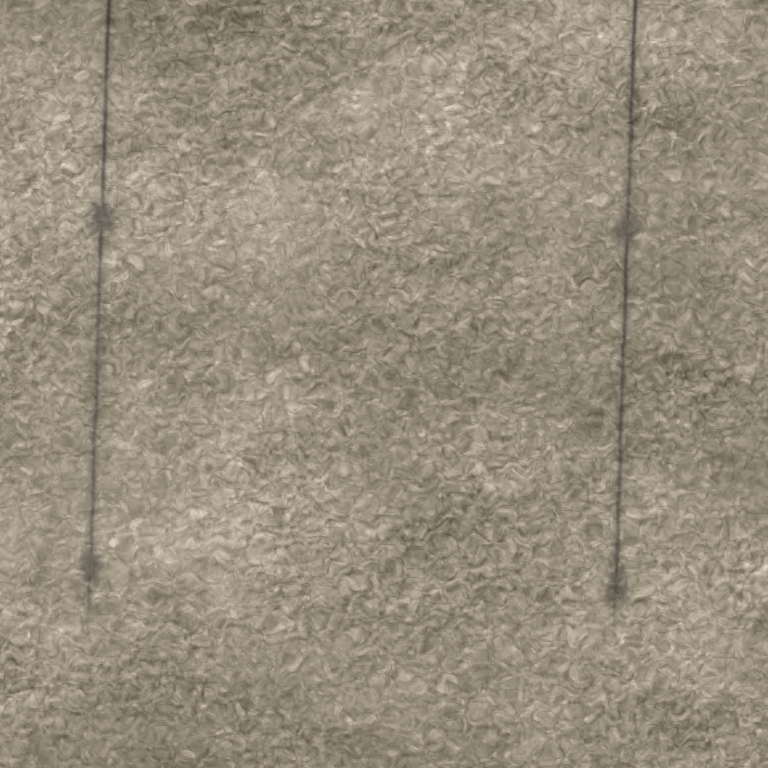
Reproduce this texture procedurally as a WebGL 1 fragment shader.

```glsl
precision highp float;

// Rough taupe stone: broad stains, warped grain, lit relief and pale flakes,
// crossed by two faint, slightly leaning dark lines with smudged knots.
// Tone is summed from value noise and scattered ellipses, then coloured.

uniform vec2 u_resolution;

const vec3 STONE = vec3(0.612, 0.572, 0.502);
const vec3 SOOT = vec3(0.29, 0.275, 0.26);
const float LEAN = 0.033;

float hash(vec2 cell) {
  vec3 h = fract(cell.xyx * vec3(0.1031, 0.1030, 0.0973));
  h += dot(h, h.yzx + 33.33);
  return fract((h.x + h.y) * h.z);
}

float noise(vec2 p) {
  vec2 i = floor(p);
  vec2 f = fract(p);
  f = f * f * (3.0 - 2.0 * f);
  float low = mix(hash(i), hash(i + vec2(1.0, 0.0)), f.x);
  float high = mix(hash(i + vec2(0.0, 1.0)), hash(i + 1.0), f.x);
  return mix(low, high, f.y);
}

float fbm(vec2 p) {
  float sum = 0.0;
  float weight = 0.5;
  for (int i = 0; i < 5; i++) {
    sum += weight * noise(p);
    p = mat2(1.6, 1.1, -1.1, 1.6) * p + 17.3;
    weight *= 0.5;
  }
  return sum;
}

// Brightness difference along the light direction, from -1 to 1.
float relief(vec2 p, vec2 light) {
  return noise(p) - noise(p + light);
}

// Thin curved creases where the noise crosses its middle value.
float creases(vec2 p, float width) {
  return 1.0 - smoothstep(0.0, width, abs(noise(p) - 0.5));
}

// Ragged ellipses of random size and tilt, one per chosen cell.
float flakes(vec2 p, float density, float seed) {
  vec2 home = floor(p);
  float ragged = 0.5 * (noise(p * 3.5 + seed) - 0.5);
  float cover = 0.0;
  for (int y = -1; y <= 1; y++) {
    for (int x = -1; x <= 1; x++) {
      vec2 cell = home + vec2(float(x), float(y));
      vec2 key = cell + seed;
      vec2 d = p - cell - vec2(hash(key + 3.7), hash(key + 8.1));
      float tilt = 2.4 * (hash(key + 12.9) - 0.5);
      float c = cos(tilt);
      float s = sin(tilt);
      d = mat2(c, -s, s, c) * d;
      float size = mix(0.16, 0.46, hash(key + 21.3));
      float shape = length(d / vec2(1.25, 0.75)) / size + ragged;
      float present = step(hash(key), density) * mix(0.4, 1.0, hash(key + 31.7));
      cover = max(cover, present * (1.0 - smoothstep(0.65, 1.15, shape)));
    }
  }
  return cover;
}

float lineX(float topX, float y) {
  return topX - LEAN * (1.0 - y);
}

// A worn drawn line that fades out above its lower end.
float wornLine(vec2 p, float topX, float endY) {
  float d = p.x - lineX(topX, p.y) - 0.002 * (noise(vec2(topX * 90.0, p.y * 35.0)) - 0.5);
  float fade = smoothstep(endY, endY + 0.14, p.y);
  float wear = mix(0.32, 0.62, noise(vec2(topX * 50.0, p.y * 16.0)));
  wear += 0.2 * smoothstep(0.65, 1.0, p.y);
  float core = exp(-pow(d / 0.0029, 2.0));
  float halo = 0.18 * exp(-pow(d / 0.010, 2.0));
  return fade * (wear * core + halo);
}

// A soft, uneven smudge sitting on a line.
float knot(vec2 p, float topX, float y, vec2 size) {
  vec2 d = (p - vec2(lineX(topX, y), y)) / size;
  float r = length(d) + 0.7 * (fbm(p * 75.0) - 0.5);
  return 0.66 * (1.0 - smoothstep(0.15, 1.35, r));
}

float lineWithKnots(vec2 p, float topX, vec2 knotY, float endY) {
  float mark = wornLine(p, topX, endY);
  mark = max(mark, knot(p, topX, knotY.x, vec2(0.019, 0.027)));
  return max(mark, knot(p, topX, knotY.y, vec2(0.017, 0.031)));
}

void main() {
  vec2 p = gl_FragCoord.xy / u_resolution;
  vec2 warp = vec2(noise(p * 60.0), noise(p * 60.0 + 41.0)) - 0.5;
  vec2 q = p + 0.012 * warp;

  // Broad stains, wider than tall, with a paler centre.
  float tone = 0.24 * (fbm(p * vec2(3.5, 7.0) + 5.0) - 0.485);
  tone += 0.13 * (fbm(p * vec2(17.0, 26.0) + 9.0) - 0.485);
  tone += 0.045 * exp(-5.0 * dot(p - vec2(0.58, 0.6), p - vec2(0.58, 0.6))) - 0.02;

  // Fine surface, rougher in some patches than others.
  float rough = mix(0.7, 1.3, noise(p * 8.0 + 23.0));
  float grain = 0.13 * (noise(q * vec2(175.0, 205.0)) - 0.5);
  grain += 0.07 * (noise(p * 290.0 + 7.0) - 0.5);
  grain += 0.12 * relief(q * vec2(85.0, 115.0), vec2(0.25, -0.55));
  grain -= 0.055 * (creases(q * vec2(80.0, 105.0) + 13.0, 0.12) - 0.3);
  tone += rough * grain;

  // Pale flakes: many small ones and a few large ones.
  tone += 0.085 * flakes(q * vec2(80.0, 92.0), 0.55, 11.0);
  tone += 0.11 * flakes(q * vec2(40.0, 46.0), 0.2, 57.0) - 0.014;

  vec3 color = STONE + tone * vec3(1.0, 0.98, 0.98);
  float soot = lineWithKnots(p, 0.142, vec2(0.716, 0.264), 0.15);
  soot = max(soot, lineWithKnots(p, 0.827, vec2(0.700, 0.238), 0.13));
  color = mix(color, SOOT + 0.4 * tone, clamp(soot, 0.0, 0.9));
  gl_FragColor = vec4(clamp(color, 0.0, 1.0), 1.0);
}
```
